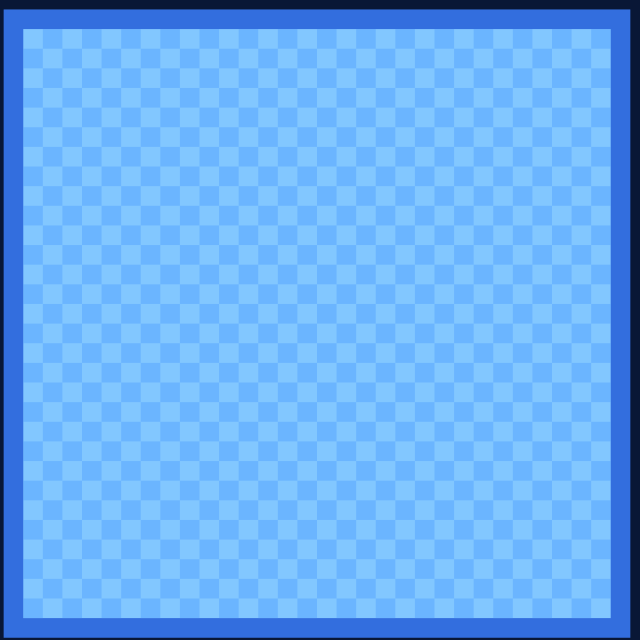
Reproduce this pattern procedurally as a Shadertoy shader.

```glsl
// Pale blue checkerboard inside a one-cell blue frame on a navy ground.
#define CELLS 30.0
#define FRAME_ORIGIN vec2(0.0057, 0.0035)
#define CELL_SIZE vec2(0.0306, 0.03068)
#define FRAME_WIDTH 1.0
#define LIGHT_BLUE vec3(0.51, 0.78, 1.00)
#define MID_BLUE vec3(0.42, 0.71, 1.00)
#define FRAME_BLUE vec3(0.20, 0.43, 0.87)
#define NAVY vec3(0.035, 0.09, 0.21)

// Coverage of a centred square, with edges one pixel soft.
float squareMask(vec2 p, float halfSize, vec2 pixel) {
    vec2 cover = clamp((halfSize - abs(p)) / pixel + 0.5, 0.0, 1.0);
    return cover.x * cover.y;
}

// Smoothed checker: 1 where column and row parity agree, else 0.
float checker(vec2 p, vec2 pixel) {
    vec2 edge = abs(mod(p + 0.5, 2.0) - 1.0) - 0.5;
    vec2 wave = clamp(2.0 * edge / pixel, -1.0, 1.0);
    return 0.5 + 0.5 * wave.x * wave.y;
}

void mainImage(out vec4 fragColor, in vec2 fragCoord) {
    // Cell coordinates, zero at the lower left of the board
    vec2 uv = fragCoord / iResolution.xy;
    vec2 cell = (uv - FRAME_ORIGIN) / CELL_SIZE - FRAME_WIDTH;
    vec2 pixel = 1.0 / (iResolution.xy * CELL_SIZE);
    vec2 centred = cell - 0.5 * CELLS;

    // Layers: ground, frame, board
    vec3 board = mix(LIGHT_BLUE, MID_BLUE, checker(cell, pixel));
    vec3 color = mix(NAVY, FRAME_BLUE, squareMask(centred, 0.5 * CELLS + FRAME_WIDTH, pixel));
    color = mix(color, board, squareMask(centred, 0.5 * CELLS, pixel));
    fragColor = vec4(color, 1.0);
}
```
